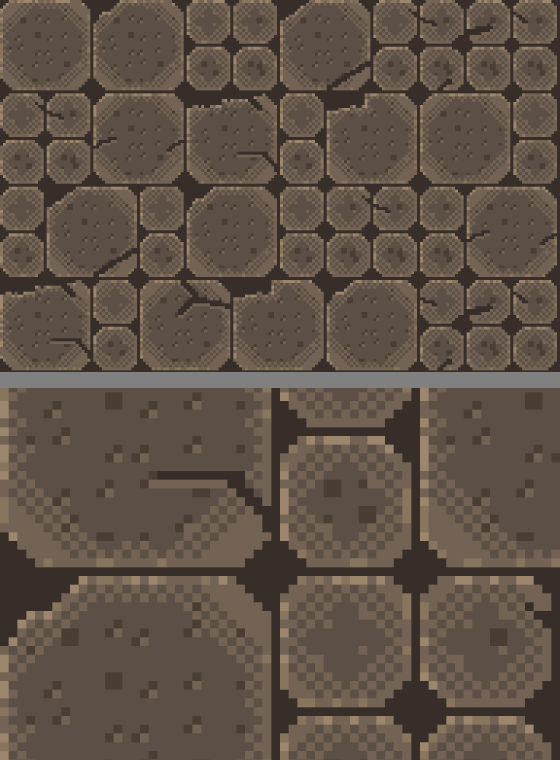
Top: the whole. Bottom: its middle third, enlarged.
This texture is drawn by a Shadertoy shader. Its source:

```glsl
const vec3 MORTAR = vec3(0.22, 0.18, 0.16);
const vec3 PIT    = vec3(0.29, 0.24, 0.20);
const vec3 STONE  = vec3(0.36, 0.31, 0.27);
const vec3 WORN   = vec3(0.45, 0.39, 0.33);
const vec3 EDGE   = vec3(0.53, 0.46, 0.37);
const vec3 GLINT  = vec3(0.61, 0.53, 0.43);

const float COLUMNS = 12.0;  // small slabs across the canvas
const float TEXELS = 16.0;   // texels along one small slab
const int SAMPLES = 3;       // smoothing samples per axis

// Per band: first column of each large slab (-9 = none) and its kind of damage
const ivec4 LARGE[4] = ivec4[4](ivec4(0, 2, 6, -9), ivec4(2, 4, 7, 9),
                                ivec4(1, 4, 10, -9), ivec4(0, 3, 5, 7));
const ivec4 DAMAGE[4] = ivec4[4](ivec4(0, 1, 2, 0), ivec4(3, 4, 5, 0),
                                 ivec4(2, 1, 3, 0), ivec4(4, 6, 5, 1));
const ivec4 THIN_CRACK = ivec4(9, 1, 8, 9);  // column joint crossed in each band

float hash(vec2 p) {
    vec3 h = fract(p.xyx * 0.1031);
    h += dot(h, h.yzx + 33.33);
    return fract((h.x + h.y) * h.z);
}

float segment(vec2 p, vec2 a, vec2 b) {
    vec2 ab = b - a;
    return length(p - a - ab * clamp(dot(p - a, ab) / dot(ab, ab), 0.0, 1.0));
}

float bentCrack(vec2 p, vec2 a, vec2 b, vec2 c) {
    return min(segment(p, a, b), segment(p, b, c));
}

// Distance inside the broken outline of a large slab
float chipDepth(vec2 q, int kind) {
    float wobble = 1.6 * hash(vec2(floor(q.x / 2.0), float(kind)));
    if (kind == 1 || kind == 2) return floor(0.75 * q.x + q.y - 5.5 - wobble);
    if (kind == 4) return floor(q.y + 0.2 * q.x - 4.0 - wobble);
    if (kind == 5) return floor(max(q.x - 13.0, q.y + 0.15 * q.x - 5.0 - wobble));
    return 99.0;
}

// Distance to the cracks of a large slab, less their half width
float largeCrack(vec2 q, int kind) {
    if (kind == 2) return bentCrack(q, vec2(16, 30), vec2(22, 26), vec2(32, 20)) - 0.9;
    if (kind == 3) return min(bentCrack(q, vec2(0, 18), vec2(3, 16), vec2(7, 15)),
                              bentCrack(q, vec2(25, 19), vec2(28, 17), vec2(32, 15))) - 0.6;
    if (kind == 4) return min(bentCrack(q, vec2(18, 20), vec2(26, 20), vec2(31, 26)),
                              segment(q, vec2(21, 1), vec2(25, 5))) - 0.8;
    if (kind == 6) return min(bentCrack(q, vec2(13, 11), vec2(18, 6), vec2(33, 9)),
                              segment(q, vec2(14, 0), vec2(19, 5))) - 0.8;
    return 99.0;
}

// Cracks running across the joints of small slabs, in band texels
float smallCrack(vec2 p, int band) {
    vec2 q = p - vec2(float(THIN_CRACK[band]) * TEXELS, 0.0);
    float d = bentCrack(q, vec2(-4, 3), vec2(0, 6), vec2(5, 8)) - 0.6;
    if (band == 0 || band == 3) {
        q = p - vec2(10.0 * TEXELS, 0.0);
        d = min(d, bentCrack(q, vec2(-5, 15), vec2(0, 11), vec2(7, 9)) - 1.2);
        d = min(d, segment(q, vec2(16, 4), vec2(20, 7)) - 0.6);
        d = min(d, segment(q, vec2(-10, 30), vec2(-6, 27)) - 0.8);
    }
    return d;
}

// Surface marks: -1 dark, +1 light, 0 none
float speck(vec2 q, float spacing, bool dots) {
    vec2 id = floor(q / spacing);
    vec2 jitter = vec2(hash(id + 3.0), hash(id + 17.0));
    vec2 r = q - id * spacing - floor(jitter * (spacing - 2.0));
    if (dots) return r == vec2(0) ? 1.0 : 0.0;
    bool square = all(greaterThanEqual(r, vec2(0))) && all(lessThan(r, vec2(2)));
    if (!square) return 0.0;
    if (hash(id + 41.0) > 0.82) return -1.0;
    return r.x + r.y == 1.0 ? -1.0 : r.x + r.y == 2.0 ? 1.0 : 0.0;
}

vec3 paving(vec2 texel) {
    int band = clamp(int(texel.y / (2.0 * TEXELS)), 0, 3);
    int column = int(texel.x / TEXELS);
    vec2 p = texel - vec2(0.0, float(band) * 2.0 * TEXELS);

    // Find the slab under this texel
    bool large = false, afterLarge = column == 0;
    int kind = 0, first = column;
    for (int i = 0; i < 4; i++) {
        int start = LARGE[band][i];
        if (column == start || column == start + 1) {
            large = true; first = start; kind = DAMAGE[band][i];
        }
        if (column == start + 2) afterLarge = true;
    }
    vec2 q = large ? p - vec2(float(first) * TEXELS, 0.0) : mod(p, TEXELS);
    float last = large ? 2.0 * TEXELS - 2.0 : TEXELS - 2.0;

    // Outline with cut corners and chips
    vec2 side = min(q, last - q);
    float corner = side.x + side.y;
    vec2 quadrant = step(last * 0.5, q);
    float cut = (large ? 3.0 : 2.0) + floor(2.0 * hash(texel - q + quadrant * 7.0));
    float depth = min(min(side.x, side.y), corner - cut);
    depth = min(depth, chipDepth(q, kind));
    float crack = large ? largeCrack(q, kind) : smallCrack(p, band);
    if (depth < 0.0 || crack < 0.0) return MORTAR;

    // Bright rim, strongest toward the upper left
    float grain = hash(texel);
    if (depth < 1.0) {
        bool lit = min(q.x, q.y) < min(last - q.x, last - q.y);
        grain += lit ? 0.25 : -0.15;
        return grain > 0.9 ? GLINT : grain > 0.65 ? EDGE : WORN;
    }
    vec2 above = vec2(0, 1);
    float crackAbove = large ? largeCrack(q - above, kind) : smallCrack(p - above, band);
    if (crackAbove < 0.0) return WORN;

    // Dithered wear at corners and edges
    bool checker = mod(texel.x + texel.y, 2.0) < 1.0;
    float reach = large ? 13.0 : 9.0;
    if (corner < reach * 0.55) return WORN;
    if (checker && (corner < reach || depth < 2.0 || (depth < 3.0 && grain > 0.5))) return WORN;
    if (depth < 3.0) return STONE;

    // Pits and scratches
    bool upper = p.y < TEXELS;
    if (!large && !afterLarge && all(lessThan(abs(q - vec2(8.5, 6.5)), vec2(1)))) return PIT;
    float mark = speck(q, large ? 5.0 : 4.0, !large && upper);
    return mark < 0.0 ? PIT : mark > 0.0 ? WORN : STONE;
}

void mainImage(out vec4 fragColor, in vec2 fragCoord) {
    float scale = COLUMNS * TEXELS / iResolution.x;
    vec2 fromTop = vec2(fragCoord.x, iResolution.y - fragCoord.y);
    vec3 sum = vec3(0);
    for (int i = 0; i < SAMPLES * SAMPLES; i++) {
        vec2 offset = (vec2(i % SAMPLES, i / SAMPLES) + 0.5) / float(SAMPLES) - 0.5;
        sum += paving(floor((fromTop + offset) * scale));
    }
    fragColor = vec4(sum / float(SAMPLES * SAMPLES), 1.0);
}
```
